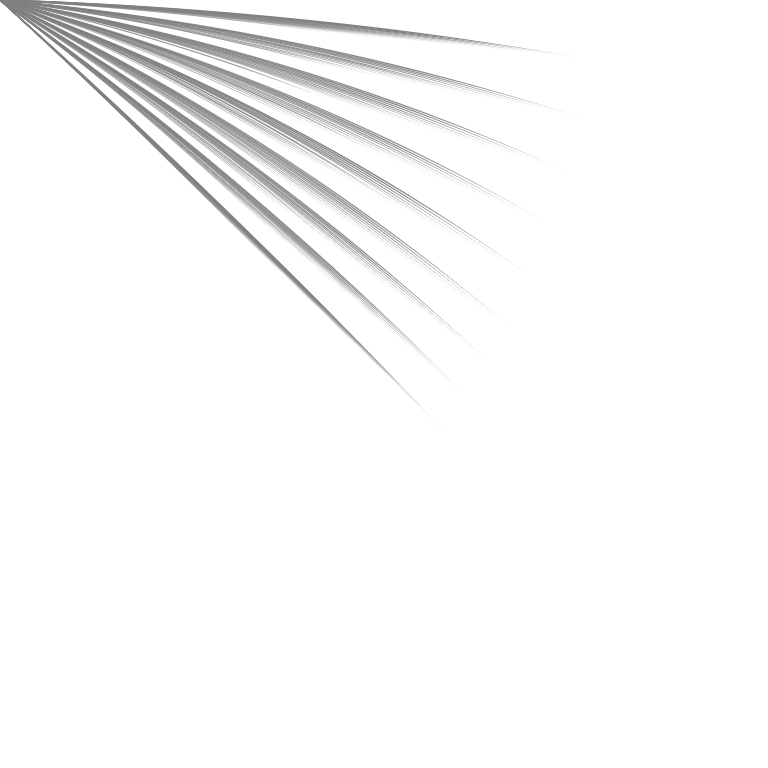
This background is drawn by a WebGL 1 fragment shader. Its source:

```glsl
precision highp float;

uniform vec2 u_resolution;

const int FEATHERS = 9;
const int STROKES = 13;
const vec3 PAPER = vec3(1.0);
const vec3 INK = vec3(0.5);

float hash(vec2 p) {
    vec3 q = fract(vec3(p.xyx) * 0.1031);
    q += dot(q, q.yzx + 33.33);
    return fract((q.x + q.y) * q.z);
}

// Feather tips follow a bent line, measured from the upper left corner.
vec2 featherTip(float i) {
    vec2 tip = vec2(0.768, 0.077);
    tip += vec2(0.003, 0.0805) * min(i, 1.0);
    tip += vec2(-0.093, 0.280) * clamp((i - 1.0) / 4.0, 0.0, 1.0);
    tip += vec2(-0.0895, 0.1345) * clamp((i - 5.0) / 3.0, 0.0, 1.0);
    return tip;
}

// Angle by which a feather bends between its root and its tip.
float featherBow(float k) {
    float arch = pow(max(sin(3.14159 * k), 0.0), 0.7);
    return radians(mix(4.0, 2.4, k) + 5.0 * arch);
}

// Share of a pixel covered by a line, also when thinner than the pixel.
float lineCoverage(float dist, float width, float pixel) {
    float high = min(dist + 0.5 * pixel, 0.5 * width);
    float low = max(dist - 0.5 * pixel, -0.5 * width);
    return clamp((high - low) / pixel, 0.0, 1.0);
}

// Curved stroke in polar coordinates, tapering to a point at its end.
float stroke(vec2 polar, float reach, float endAngle, float bow, float width, float pixel) {
    float left = 1.0 - polar.x / reach;
    float angle = endAngle - bow * left;
    float taper = smoothstep(0.0, 0.35, left);
    return lineCoverage(polar.x * (polar.y - angle), width * taper, pixel);
}

// Strokes sharing one tip direction, each shorter than the one above it.
float feather(vec2 polar, float i, float pixel) {
    vec2 tip = featherTip(i);
    float tipAngle = atan(tip.y, tip.x);
    float tipReach = length(tip);
    float bow = featherBow(i / float(FEATHERS - 1));
    float clear = 1.0;
    for (int j = 0; j < STROKES; j++) {
        float u = float(j) / float(STROKES - 1);
        float lengthNoise = hash(vec2(i, float(j)) + 3.7);
        float bowNoise = hash(vec2(float(j), i) + 19.3) - 0.5;
        float reach = tipReach * (mix(1.0, 0.58, u) - 0.03 * u * lengthNoise);
        float strokeBow = bow * (1.0 - 0.35 * u + 0.12 * u * bowNoise);
        float width = mix(0.0019, 0.0012, u);
        float tone = mix(1.0, 0.65, u) * mix(0.8, 1.0, lengthNoise);
        clear *= 1.0 - tone * stroke(polar, reach, tipAngle, strokeBow, width, pixel);
    }
    return 1.0 - clear;
}

void main() {
    float size = min(u_resolution.x, u_resolution.y);
    vec2 p = vec2(gl_FragCoord.x, u_resolution.y - gl_FragCoord.y) / size;
    vec2 polar = vec2(length(p), atan(p.y, p.x));
    float pixel = 1.0 / size;

    // Layer the fan of feathers over the paper.
    float clear = 1.0;
    for (int i = 0; i < FEATHERS; i++) {
        clear *= 1.0 - feather(polar, float(i), pixel);
    }
    gl_FragColor = vec4(mix(INK, PAPER, clear), 1.0);
}
```
